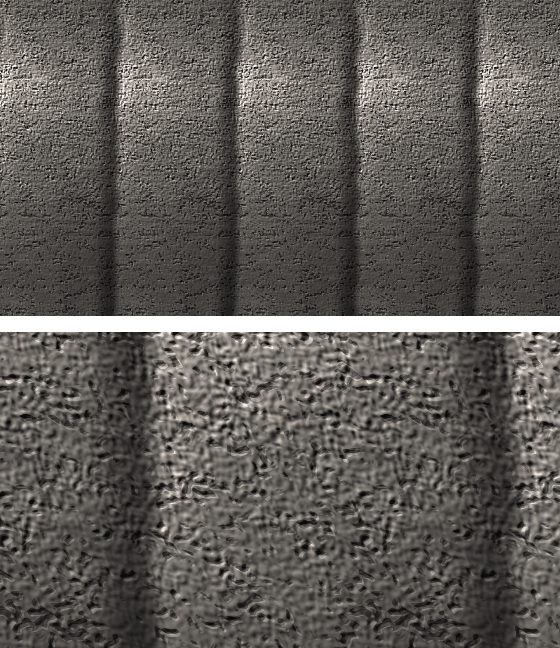
Top, the full canvas; bottom, a detail of the centre.
A WebGL 2 fragment shader for this texture:

```glsl
#version 300 es
precision highp float;
// Worn metal in tall rounded columns, one row with about 4.7 columns across.
// A tile-periodic height field of grain, pits and cracks is lit from the upper
// left, then multiplied by a soft light profile with a dark seam per column.
uniform vec2 u_resolution;
out vec4 outColor;

const float COLUMN_WIDTH = 0.3803;  // in canvas heights
const float FIRST_SEAM = 0.3727;
const vec3 METAL_TINT = vec3(1.035, 0.99, 0.945);

float hash(vec2 cell) {
  uvec2 q = uvec2(ivec2(cell)) * uvec2(1597334673u, 3812015801u);
  uint n = (q.x ^ q.y) * 1597334673u;
  n = (n ^ (n >> 15)) * 2246822519u;
  return float((n ^ (n >> 13)) >> 8) / 16777216.0;
}

float cornerSlope(vec2 cell, vec2 offset, float wrap) {
  float angle = 6.28318 * hash(vec2(mod(cell.x, wrap), cell.y));
  return dot(vec2(cos(angle), sin(angle)), offset);
}

// Gradient noise that repeats horizontally once per column
float noise(vec2 p, vec2 cells) {
  p *= cells;
  vec2 i = floor(p), f = p - i;
  vec2 w = f * f * f * (f * (f * 6.0 - 15.0) + 10.0);
  vec2 dx = vec2(1, 0), dy = vec2(0, 1);
  float low = mix(cornerSlope(i, f, cells.x),
                  cornerSlope(i + dx, f - dx, cells.x), w.x);
  float high = mix(cornerSlope(i + dy, f - dy, cells.x),
                   cornerSlope(i + 1.0, f - 1.0, cells.x), w.x);
  return mix(low, high, w.y);
}

float bell(float x, float width) {
  return exp(-x * x / (width * width));
}

// Broken horizontal scratches along a few rows, the first the longest
float cracks(vec2 p, float y) {
  const float rows[6] = float[](0.317, 0.258, 0.575, 0.665, 0.752, 0.8);
  float total = 0.0;
  for (int i = 0; i < 6; i++) {
    vec2 q = p + vec2(0.0, 3.1 * float(i + 1));
    float bend = 0.012 * noise(q, vec2(4, 2)) + 0.009 * noise(q, vec2(24, 12));
    float opening = i == 0 ? 0.1 : -0.04;
    float gate = smoothstep(-0.02, 0.16, noise(q, vec2(9, 26)) + opening);
    float strength = i == 0 ? 0.95 : 0.65;
    total += strength * gate * bell(y - rows[i] + bend, 0.003);
  }
  return total;
}

// Small hollows, gathered in patches and near the lower right of a column
float pits(vec2 p, float y) {
  float cluster = bell(fract(p.x) - 0.75, 0.15) * bell(y - 0.355, 0.03);
  float field = noise(p, vec2(44, 58)) + 0.55 * noise(p, vec2(18, 44))
              + 0.55 * noise(p, vec2(6, 14));
  return smoothstep(0.3, 0.46, field + 0.28 * cluster);
}

float surfaceHeight(vec2 p, float roughness) {
  float y = p.y * COLUMN_WIDTH;
  vec2 warp = 0.012 * vec2(noise(p, vec2(19, 17)), noise(p + 7.0, vec2(16, 21)));
  vec2 q = p + warp;
  float grain = 0.28 * noise(q, vec2(23, 25)) + 0.55 * noise(q, vec2(43, 47))
              + 0.62 * noise(q, vec2(69, 73));
  float patchy = 1.0 + 0.8 * noise(p, vec2(7, 9));
  float streaks = 0.2 * noise(p, vec2(12, 58));
  return roughness * (grain * patchy + streaks)
       - 0.5 * pits(q, y) - 0.6 * cracks(p, y);
}

// Brightness over one column: s is 0 at its left seam, y from bottom to top
float columnLight(float s, float y) {
  float rise = 0.27 + 0.135 * smoothstep(0.1, 0.65, y);
  float fade = 0.05 * smoothstep(0.82, 1.0, y);
  float band = 0.07 * bell(y - 0.73, 0.13);
  float hotspot = 0.09 * bell(s - 0.18, 0.28) * bell(y - 0.73, 0.1);
  float across = mix(1.1, 0.92, smoothstep(0.0, 0.85, s));
  float rim = 0.13 * bell(s - 0.05, 0.06) * smoothstep(0.15, 0.5, y);
  float body = (rise - fade + band + hotspot) * (across + rim);
  float seam = rise * mix(0.52, 0.62, smoothstep(0.75, 1.0, y));
  float lit = smoothstep(-0.045, 0.035, s) * (1.0 - smoothstep(0.78, 0.95, s));
  return mix(seam, body, lit);
}

void main() {
  vec2 uv = gl_FragCoord.xy / u_resolution.y;
  vec2 p = vec2(uv.x - FIRST_SEAM, uv.y) / COLUMN_WIDTH;

  // Relief: slope of the height field towards the light, deeper in shade
  float roughness = mix(0.4, 1.0, smoothstep(0.2, 0.55, uv.y));
  vec2 lightStep = vec2(0.0056, -0.0056);
  float relief = surfaceHeight(p + lightStep, roughness)
               - surfaceHeight(p - lightStep, roughness);
  relief *= relief < 0.0 ? 0.95 : 0.75;

  // Seams waver, a little differently on each column
  float column = floor(p.x + 0.5);
  float waver = 0.035 * noise(vec2(0.37, p.y), vec2(4, 3))
              + 0.03 * noise(vec2(0.61, p.y + 5.0 * (column + 4.0)), vec2(4, 5));
  float s = fract(p.x + waver + 0.05) - 0.05;
  float light = columnLight(s, uv.y);

  // Mottling, hollow shade and sparkle
  float mottle = 1.0 + 0.12 * noise(p, vec2(4, 5)) + 0.2 * noise(p, vec2(7, 30));
  float hollow = 0.38 * pits(p, uv.y) + 0.42 * cracks(p, uv.y);
  float shade = light * mottle * (1.0 + relief) * (1.0 - min(hollow, 0.6));
  shade += 0.3 * light * pow(max(relief, 0.0), 2.0);
  outColor = vec4(clamp(shade * METAL_TINT, 0.04, 0.95), 1.0);
}
```
